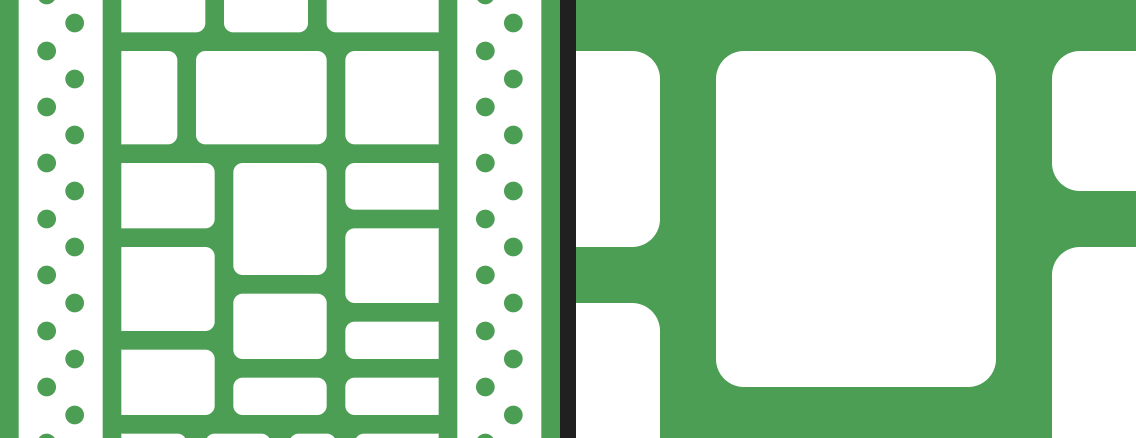
Left, the full canvas; right, a detail of the centre.
Give the GLSL for this pattern, as a WebGL 2 fragment shader.

```glsl
#version 300 es
precision highp float;
// Green and white masonry panel between vertical bands of staggered dots.
uniform vec2 u_resolution;
out vec4 outColor;

// Interval between the two cuts that enclose t.
vec2 cell(float t, vec4 cuts) {
    vec2 span = vec2(-20.0, 80.0);
    for (int i = 0; i < 4; i++) {
        if (t > cuts[i]) span.x = max(span.x, cuts[i]);
        else span.y = min(span.y, cuts[i]);
    }
    return span;
}

float roundedBox(vec2 p, vec2 halfSize, float radius) {
    vec2 q = abs(p) - halfSize + radius;
    return length(max(q, 0.0)) + min(max(q.x, q.y), 0.0) - radius;
}

// Rounded bricks; the cuts are the centre lines of the mortar.
float bricks(vec2 p) {
    vec2 rows = cell(p.y, vec4(4.0, 16.0, 45.0, 45.0));
    vec2 cols;
    if (p.y < 4.0) cols = cell(p.x, vec4(23.0, 34.0, 34.0, 34.0));
    else if (p.y < 16.0) cols = cell(p.x, vec4(20.0, 36.0, 36.0, 36.0));
    else if (p.y > 45.0) cols = cell(p.x, vec4(21.0, 30.0, 37.0, 37.0));
    else {
        // The tall block has three columns, each split at its own heights.
        cols = cell(p.x, vec4(24.0, 36.0, 36.0, 36.0));
        vec4 splits = p.x < 24.0 ? vec4(25.0, 36.0, 36.0, 36.0)
                    : p.x < 36.0 ? vec4(30.0, 39.0, 39.0, 39.0)
                    : vec4(23.0, 33.0, 39.0, 39.0);
        vec2 inner = cell(p.y, splits);
        rows = vec2(max(rows.x, inner.x), min(rows.y, inner.y));
    }
    vec2 low = vec2(cols.x, rows.x), high = vec2(cols.y, rows.y);
    return roundedBox(p - 0.5 * (low + high), 0.5 * (high - low) - 1.0, 1.0);
}

// Two columns of unit dots, offset by half a step.
float dots(vec2 p) {
    float d = 1e3;
    for (float c = 0.0; c < 2.0; c++) {
        vec2 q = vec2(p.x - 5.0 - 3.0 * c, mod(p.y + 4.0 - 3.0 * c, 6.0) - 3.0);
        d = min(d, length(q) - 1.0);
    }
    return d;
}

void main() {
    // Sixty units across, y pointing down, repeating every 47 units in x.
    float pixel = 60.0 / u_resolution.x;
    vec2 p = vec2(gl_FragCoord.x, 0.5 * u_resolution.y - gl_FragCoord.y) * pixel;
    p = vec2(mod(p.x - 1.0, 47.0) + 1.0, p.y + 23.0);

    float band = max(abs(p.x - 6.5) - 4.5, -dots(p));
    float panel = max(abs(p.x - 30.0) - 17.0, bricks(p));
    float white = clamp(0.5 - min(band, panel) / pixel, 0.0, 1.0);

    vec3 green = vec3(0.30, 0.62, 0.33);
    outColor = vec4(mix(green, vec3(1.0), white), 1.0);
}
```
